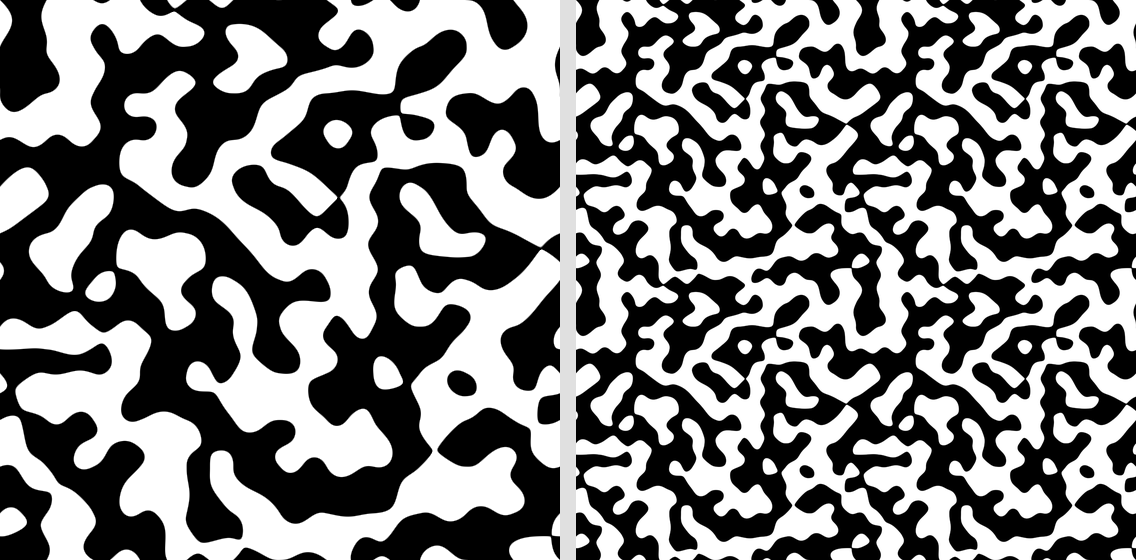
Left, the tile; right, the same tile 2 across and 2 down.
This pattern is drawn by a WebGL 1 fragment shader. Its source:

```glsl
precision highp float;

uniform vec2 u_resolution;

const float CELLS = 12.0;       // lattice cells per canvas side, whole so it tiles
const float THRESHOLD = 0.0;    // noise level of the boundary
const float EDGE_PIXELS = 1.2;  // width of the smoothed edge
const float SEED = 17.0;
const float TAU = 6.28319;
const vec3 DARK = vec3(0.0);
const vec3 LIGHT = vec3(1.0);

float hash(vec2 p) {
  return fract(sin(dot(p + SEED, vec2(127.1, 311.7))) * 43758.5);
}

// Unit gradient at a lattice corner, wrapped at the canvas edge
vec2 cornerGradient(vec2 corner) {
  float angle = TAU * hash(mod(corner, CELLS));
  return vec2(cos(angle), sin(angle));
}

// Periodic gradient noise with quintic blending
float gradientNoise(vec2 p) {
  vec2 cell = floor(p);
  vec2 f = p - cell;
  vec2 fade = f * f * f * (f * (f * 6.0 - 15.0) + 10.0);
  vec2 right = vec2(1.0, 0.0);
  vec2 up = vec2(0.0, 1.0);
  float a = dot(cornerGradient(cell), f);
  float b = dot(cornerGradient(cell + right), f - right);
  float c = dot(cornerGradient(cell + up), f - up);
  float d = dot(cornerGradient(cell + 1.0), f - 1.0);
  return mix(mix(a, b, fade.x), mix(c, d, fade.x), fade.y);
}

void main() {
  vec2 p = gl_FragCoord.xy / u_resolution * CELLS;
  vec2 pixel = CELLS / u_resolution;
  float level = gradientNoise(p);

  // Change of level per pixel turns the level into a distance to the boundary
  vec2 slope = vec2(gradientNoise(p + vec2(pixel.x, 0.0)),
                    gradientNoise(p + vec2(0.0, pixel.y))) - level;
  float edgeDistance = (level - THRESHOLD) / max(length(slope), 1e-5);

  float coverage = clamp(0.5 + edgeDistance / EDGE_PIXELS, 0.0, 1.0);
  gl_FragColor = vec4(mix(DARK, LIGHT, coverage), 1.0);
}
```
